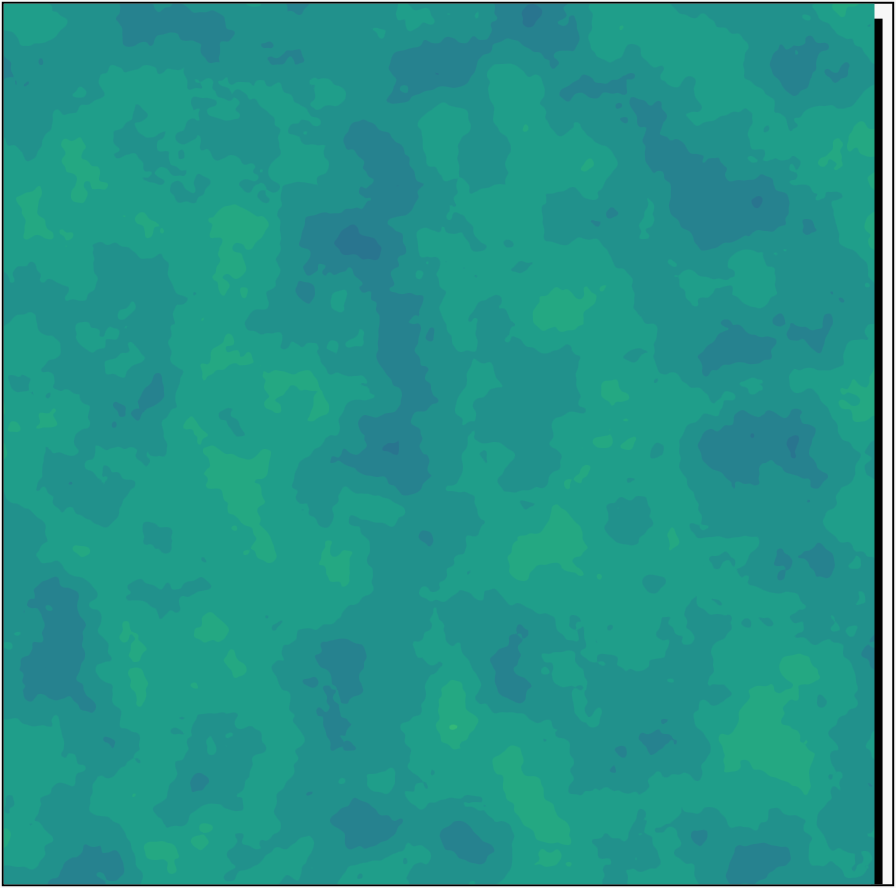
Write a Shadertoy shader that draws this texture.

```glsl
// Filled contour map of a smooth random field, in a thin frame with a slim bar at the right.

// Random vector in -1..1 for a lattice point
vec2 hash22(vec2 p) {
    vec3 q = fract(p.xyx * vec3(0.1031, 0.1030, 0.0973));
    q += dot(q, q.yzx + 33.33);
    return fract((q.xx + q.yz) * q.zy) * 2.0 - 1.0;
}

float gradientNoise(vec2 p) {
    vec2 cell = floor(p), f = p - cell;
    vec2 w = f * f * f * (f * (f * 6.0 - 15.0) + 10.0);
    vec2 e = vec2(0.0, 1.0);
    float a = dot(hash22(cell), f);
    float b = dot(hash22(cell + e.yx), f - e.yx);
    float c = dot(hash22(cell + e.xy), f - e.xy);
    float d = dot(hash22(cell + e.yy), f - e.yy);
    return mix(mix(a, b, w.x), mix(c, d, w.x), w.y);
}

// Sum of turned octaves, scaled to unit deviation
float field(vec2 p) {
    float sum = 0.0, amplitude = 0.8;
    p = p * 5.0 + vec2(17.3, 41.7);
    for (int i = 0; i < 5; i++) {
        sum += amplitude * gradientNoise(p);
        p = mat2(1.6, 1.2, -1.2, 1.6) * p + vec2(7.13, 3.71);
        amplitude *= i == 0 ? 1.0 : 0.52;
    }
    return sum / 0.219;
}

// Smooth-edged coverage of a rectangle
float box(vec2 p, vec2 low, vec2 high, vec2 pixel) {
    vec2 inside = clamp(min(p - low, high - p) / pixel + 0.5, 0.0, 1.0);
    return inside.x * inside.y;
}

void mainImage(out vec4 fragColor, in vec2 fragCoord) {
    vec2 pixel = 1.0 / iResolution.xy;
    vec2 uv = fragCoord * pixel;

    // Contour bands, from low blue to high green
    vec3 bands[6] = vec3[6](
        vec3(0.16, 0.46, 0.56), vec3(0.15, 0.51, 0.56), vec3(0.13, 0.57, 0.55),
        vec3(0.12, 0.62, 0.54), vec3(0.14, 0.66, 0.51), vec3(0.20, 0.72, 0.47));
    float height = field(fragCoord / iResolution.y);
    float blur = max(fwidth(height), 0.0001);
    vec3 map = bands[0];
    for (int i = 0; i < 5; i++) {
        float level = 0.05 + 1.48 * float(i - 2);
        map = mix(map, bands[i + 1], clamp((height - level) / blur + 0.5, 0.0, 1.0));
    }

    // White margin, black frame, white strip, black bar, map
    vec3 white = vec3(0.97);
    vec3 color = white;
    color = mix(color, vec3(0.0), box(uv, vec2(0.002), vec2(0.998), pixel));
    color = mix(color, white, box(uv, vec2(0.0042), vec2(0.9958), pixel));
    color = mix(color, vec3(0.0), box(uv, vec2(0.972, 0.0042), vec2(0.985, 0.979), pixel));
    color = mix(color, map, box(uv, vec2(0.0042), vec2(0.976, 0.9958), pixel));
    fragColor = vec4(color, 1.0);
}
```
